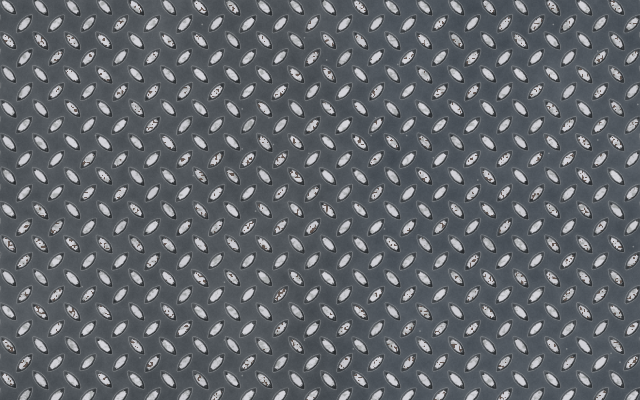
Reproduce this texture procedurally as a Shadertoy shader.

```glsl
// Steel tread plate: staggered rows of worn, bright lens-shaped lugs leaning alternately right and left.

const vec2 REPEATS = vec2(20.0, 11.8);   // lug pairs across and down
const vec2 FIRST_LUG = vec2(0.26, 0.20); // in cells, from the upper left
const vec2 LUG_HALF = vec2(0.0095, 0.0262); // half width and half length
const float LEAN = 0.73;                 // radians from the vertical

const vec3 PLATE = vec3(0.305, 0.325, 0.345);
const vec3 HALO = vec3(0.49, 0.50, 0.51);
const vec3 SHADOW = vec3(0.13, 0.14, 0.15);
const vec3 FLANK = vec3(0.36, 0.37, 0.38);
const vec3 POLISHED = vec3(0.81, 0.81, 0.83);
const vec3 WORN = vec3(0.64, 0.65, 0.65);
const vec3 RUST = vec3(0.32, 0.26, 0.23);

float hash(vec2 p) {
    vec3 q = fract(p.xyx * vec3(0.1031, 0.1030, 0.0973));
    q += dot(q, q.yzx + 33.33);
    return fract((q.x + q.y) * q.z);
}

float noise(vec2 p) {
    vec2 i = floor(p), f = fract(p);
    f = f * f * (3.0 - 2.0 * f);
    return mix(mix(hash(i), hash(i + vec2(1, 0)), f.x),
               mix(hash(i + vec2(0, 1)), hash(i + vec2(1, 1)), f.x), f.y);
}

float fbm(vec2 p) {
    float sum = 0.0, amp = 0.5;
    for (int i = 0; i < 4; i++) {
        sum += amp * noise(p);
        p = p * 2.03 + 17.0;
        amp *= 0.5;
    }
    return sum;
}

mat2 rotation(float a) {
    return mat2(cos(a), -sin(a), sin(a), cos(a));
}

// Signed distance to an upright lens with the given half width and half length
float lens(vec2 p, vec2 halfSize) {
    p = abs(p);
    float radius = dot(halfSize, halfSize) / (2.0 * halfSize.x);
    float offset = radius - halfSize.x;
    return (p.y - halfSize.y) * offset > p.x * halfSize.y
        ? length(p - vec2(0.0, halfSize.y))
        : length(p + vec2(offset, 0.0)) - radius;
}

// Coverage of the region where d is negative
float fill(float d, float blur) {
    return 1.0 - smoothstep(-blur, blur, d);
}

// Lays one family of lugs over the plate; lean is +1 to the right, -1 to the left
vec3 addLugs(vec3 col, vec2 uv, vec2 p, vec2 shift, float lean, float aa) {
    vec2 g = vec2(uv.x, 1.0 - uv.y) * REPEATS - FIRST_LUG - shift;
    vec2 id = floor(g + 0.5);
    vec2 cellSize = vec2(iResolution.x / iResolution.y, 1.0) / REPEATS;
    vec2 offset = (g - id) * cellSize * vec2(1, -1);
    vec2 seed = id + shift * 71.0 + 40.0;
    vec2 jitter = vec2(hash(seed), hash(seed + 9.0)) - 0.5;
    offset += jitter * 0.0022;

    vec2 q = rotation(lean * (LEAN + 0.10 * jitter.x)) * offset;
    q.x += (noise(p * 260.0) - 0.5) * 0.0012;
    float d = lens(q, LUG_HALF * (1.0 + 0.08 * jitter.y));
    float outside = max(d, 0.0);
    float facing = dot(offset / (length(offset) + 0.001), vec2(0.75, -0.66));

    // Scuffed halo and the pale line round the foot
    float scuff = 0.55 + 0.8 * fbm(p * 65.0);
    col = mix(col, HALO, 0.42 * scuff * exp(-outside / 0.0055));
    float foot = exp(-pow((d - 0.0033) / 0.0012, 2.0));
    col = mix(col, HALO + 0.05, foot * scuff * 0.55);

    // Dark rim, heavier on the side away from the light
    float rim = 0.60 + 0.40 * facing;
    col = mix(col, SHADOW, rim * fill(d - 0.0012 - 0.0008 * facing, aa + 0.0006));

    // Sloping ends, then the polished top with blunt ends
    float endShade = noise(p * 190.0 + 5.0);
    col = mix(col, mix(SHADOW, FLANK, endShade), 0.85 * fill(d + 0.0006, aa + 0.0004));
    float ragged = (noise(p * 330.0) - 0.5) * 0.0028;
    float top = max(d + 0.0013, abs(q.y) - 0.0180 + ragged);
    float wear = smoothstep(0.42, 0.78, fbm(p * vec2(90.0, 120.0) + seed));
    vec3 metal = mix(POLISHED, WORN, wear) + 0.05 * jitter.x;
    float rusty = step(0.55, hash(seed + 23.0));
    float pits = rusty * smoothstep(0.68, 0.82, noise(p * 230.0 + seed * 3.0));
    metal = mix(metal, RUST, 0.85 * pits);
    return mix(col, metal, fill(top, aa + 0.0004));
}

void mainImage(out vec4 fragColor, in vec2 fragCoord) {
    vec2 uv = fragCoord / iResolution.xy;
    vec2 p = fragCoord / iResolution.y;
    float aa = 0.75 / iResolution.y;

    // Plate with broad stains, fine grain and a cooler right side
    vec3 col = PLATE + 0.09 * (fbm(p * 5.0) - 0.47) + 0.06 * (fbm(p * 45.0) - 0.47);
    col += 0.025 * (noise(p * 320.0) - 0.5);
    col += vec3(-0.008, 0.0, 0.010) * smoothstep(0.45, 0.65, uv.x);

    // Sparse pale specks
    vec2 speckCell = floor(p * 90.0);
    float speck = length(fract(p * 90.0) - 0.5) / 90.0 - 0.0018;
    col = mix(col, WORN, 0.7 * step(0.996, hash(speckCell)) * fill(speck, aa));

    col = addLugs(col, uv, p, vec2(0.0), 1.0, aa);
    col = addLugs(col, uv, p, vec2(0.5), -1.0, aa);
    fragColor = vec4(clamp(col, 0.0, 1.0), 1.0);
}
```
